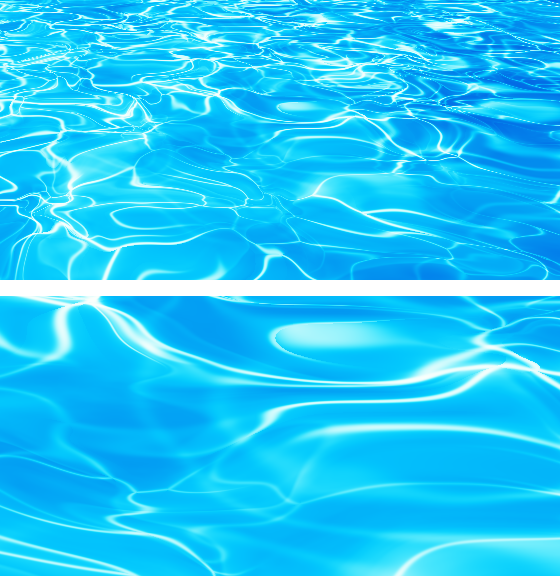
Top, the full canvas; bottom, a detail of the centre.
Write a Shadertoy shader that draws this texture.

```glsl
// Sunlit swimming pool water: bright caustic threads on rippled blue, seen at a slant.

const float HORIZON = 1.45;      // height of the vanishing line, in canvas heights
const float VANISH_X = 0.9;      // where receding lines converge
const vec2 WATER_SCALE = vec2(3.3, 9.0);

vec2 hash2(vec2 p) {
    vec3 h = fract(vec3(p.xyx) * vec3(0.1031, 0.1030, 0.0973));
    h += dot(h, h.yzx + 33.33);
    return fract((h.xx + h.yz) * h.zy);
}

float noise(vec2 p) {
    vec2 i = floor(p), f = fract(p);
    vec2 u = f * f * f * (f * (f * 6.0 - 15.0) + 10.0);
    float low = mix(hash2(i).x, hash2(i + vec2(1, 0)).x, u.x);
    float high = mix(hash2(i + vec2(0, 1)).x, hash2(i + vec2(1, 1)).x, u.x);
    return mix(low, high, u.y);
}

float fbm(vec2 p) {
    float sum = 0.0, amp = 0.53;
    for (int i = 0; i < 4; i++) {
        sum += amp * noise(p);
        p = mat2(1.6, 1.2, -1.2, 1.6) * p + 7.3;
        amp *= 0.5;
    }
    return sum;
}

// Bends the plane so that straight cell borders flow like water
vec2 warp(vec2 p, float freq, float amount) {
    vec2 n = vec2(noise(p * freq + 3.1), noise(p * freq + 41.7));
    return p + amount * (n - 0.5);
}

// Distance to the line between the two nearest cell centres
float cellBorder(vec2 p) {
    vec2 cell = floor(p), f = fract(p);
    vec2 first = vec2(9.0), second = vec2(9.0);
    for (int y = -1; y <= 1; y++) {
        for (int x = -1; x <= 1; x++) {
            vec2 offset = vec2(x, y);
            vec2 centre = offset + hash2(cell + offset) - f;
            float d = dot(centre, centre);
            if (d < dot(first, first)) {
                second = first;
                first = centre;
            } else if (d < dot(second, second)) {
                second = centre;
            }
        }
    }
    float gap = dot(second, second) - dot(first, first);
    return 0.5 * gap / max(length(second - first), 0.25);
}

float thread(float d, float width) {
    return 0.82 * exp(-d * d / (width * width)) + 0.18 * exp(-d / (width * 2.5));
}

// Sheet of light with one crisp side and one fading side
float fold(float v, float width) {
    return smoothstep(-width, width, v) * exp(-max(v, 0.0) * 12.0);
}

// Rolls off bright sums so that only the strongest threads turn white
float softKnee(float v, float knee) {
    float room = 1.0 - knee;
    return min(v, knee) + room * (1.0 - exp(-max(v - knee, 0.0) / room));
}

// Blue ramp indexed by its own green level
vec3 waterColor(float level) {
    float g = clamp(level, 0.42, 1.0);
    float red = 0.01 + 0.97 * pow(max(g - 0.76, 0.0) / 0.24, 2.3);
    float blue = min(0.93 + 0.27 * (g - 0.54), 0.99);
    return vec3(red, g, blue);
}

void mainImage(out vec4 fragColor, in vec2 fragCoord) {
    vec2 uv = fragCoord / iResolution.y;

    // Slanted water plane
    float depth = 1.0 / (HORIZON - uv.y);
    vec2 plane = WATER_SCALE * vec2((uv.x - VANISH_X) * depth, depth);
    plane.x += 0.18 * plane.y;
    float width = 0.011 + 0.014 * depth * depth;
    vec2 flow = warp(warp(plane, 0.9, 1.05), 2.3, 0.42);

    // Broad tone: pale on the left, deep on the right and far away
    float right = smoothstep(0.5, 2.0, uv.x);
    float level = 0.745 - 0.12 * right - 0.07 * smoothstep(0.7, 1.0, uv.y);
    level -= 0.05 * smoothstep(0.4, 0.0, uv.y);
    level += 0.38 * (fbm(flow * 0.75 + 11.0) - 0.5);
    level += 0.15 * (fbm(flow * vec2(1.8, 2.6) + 60.0) - 0.5);

    // Soft sheets of refracted light
    level += 0.09 * fold(noise(flow * 0.9 + 23.0) - 0.52, width);
    level += 0.08 * fold(noise(flow * 1.5 + 77.0) - 0.55, width);

    // Main caustic net, uneven in strength
    float border = cellBorder(flow);
    float strength = smoothstep(0.25, 0.8, noise(plane * 0.8 + 5.0));
    level += mix(0.10, 0.50, strength) * thread(border, width);
    level += 0.03 * strength * exp(-border * 7.0);

    // Finer, fainter net
    float fineBorder = cellBorder(warp(flow * 1.6 + 19.0, 1.4, 0.7));
    float fineStrength = smoothstep(0.3, 0.75, noise(plane * 0.9 + 31.0));
    level += 0.32 * fineStrength * thread(fineBorder, width * 1.3);

    // Loose strands that wander across both nets
    float strand = abs(noise(flow * 0.8 + 90.0) - 0.5);
    float strandStrength = smoothstep(0.4, 0.8, noise(plane * 0.7 + 52.0));
    level += 0.35 * strandStrength * thread(strand, width * 0.8);

    // Ring-shaped ripples, strongest on the far right
    vec2 fromRipples = (uv - vec2(1.65, 0.64)) / vec2(0.5, 0.28);
    float rippleZone = 0.1 + exp(-dot(fromRipples, fromRipples));
    float rings = 0.5 + 0.5 * cos(26.0 * noise(warp(plane, 1.1, 0.8) * 0.75 + 9.0));
    level += rippleZone * (0.36 * pow(rings, 4.0) - 0.11);

    fragColor = vec4(waterColor(softKnee(level, 0.85)), 1.0);
}
```
